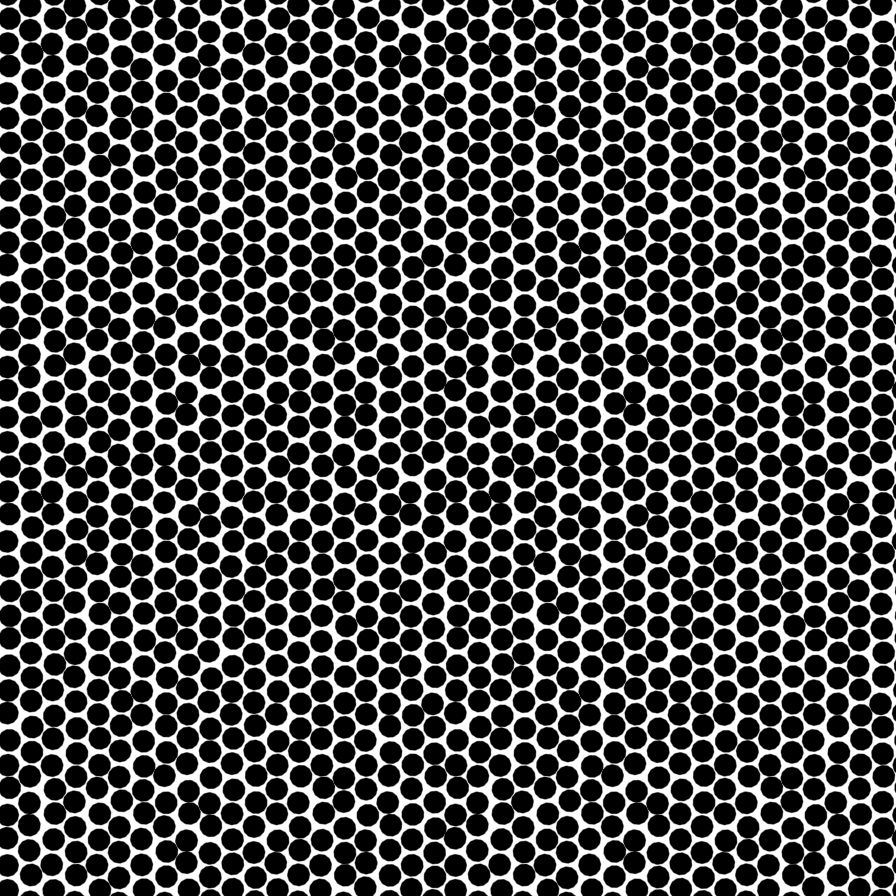
Write a three.js fragment shader that draws this pattern.

```glsl
// Tightly packed black dots on white, set in staggered columns.
// Each pixel takes the nearest edge among the surrounding dots; a hash
// nudges every dot slightly, and the nudges recur in a 2 by 2 block of tiles.

varying vec2 vUv;

const vec2 GRID = vec2(40.0, 36.0);      // dots across and up
const vec2 TILE = vec2(20.0, 18.0);      // dots before the nudges recur
const vec2 ORIGIN = vec2(0.385, 0.28);   // first dot centre, in cells
const float STAGGER = 0.5;               // lift of odd columns, in cells
const float RADIUS = 0.0125;             // dot radius, in canvas widths
const float JITTER = 0.002;              // largest nudge per axis
const float ROUGHNESS = 0.00015;         // depth of the uneven outline
const float NOTCHES = 12.0;              // bumps around each outline
const float SOFTNESS = 0.001;            // half width of the smoothed edge
const vec3 DOT_COLOR = vec3(0.0);
const vec3 PAPER_COLOR = vec3(1.0);

// Two random values from 0 to 1 for a cell
vec2 hash2(vec2 cell) {
  vec3 h = fract(cell.xyx * vec3(0.1031, 0.1030, 0.0973));
  h += dot(h, h.yzx + 33.33);
  return fract((h.xx + h.yz) * h.zy);
}

// Signed distance to a dot with a slightly uneven outline
float dotDistance(vec2 offset, float phase) {
  float angle = atan(offset.y, offset.x + 1e-6);
  return length(offset) - RADIUS - ROUGHNESS * sin(NOTCHES * angle + phase);
}

// Distance to the closest dot of the staggered lattice
float latticeDistance(vec2 uv) {
  vec2 p = uv * GRID - ORIGIN;
  float column = floor(p.x + 0.5);
  float nearest = 1.0;
  for (int i = -1; i <= 1; i++) {
    float x = column + float(i);
    float lift = STAGGER * mod(x, 2.0);
    float row = floor(p.y - lift + 0.5);
    for (int j = -1; j <= 1; j++) {
      vec2 cell = vec2(x, row + float(j));
      vec2 random = hash2(mod(cell, TILE) + 7.0);
      vec2 nudge = JITTER * (2.0 * random - 1.0);
      vec2 offset = (p - cell - vec2(0.0, lift)) / GRID - nudge;
      nearest = min(nearest, dotDistance(offset, 6.2832 * random.x));
    }
  }
  return nearest;
}

void main() {
  float paper = smoothstep(-SOFTNESS, SOFTNESS, latticeDistance(vUv));
  gl_FragColor = vec4(mix(DOT_COLOR, PAPER_COLOR, paper), 1.0);
}
```
